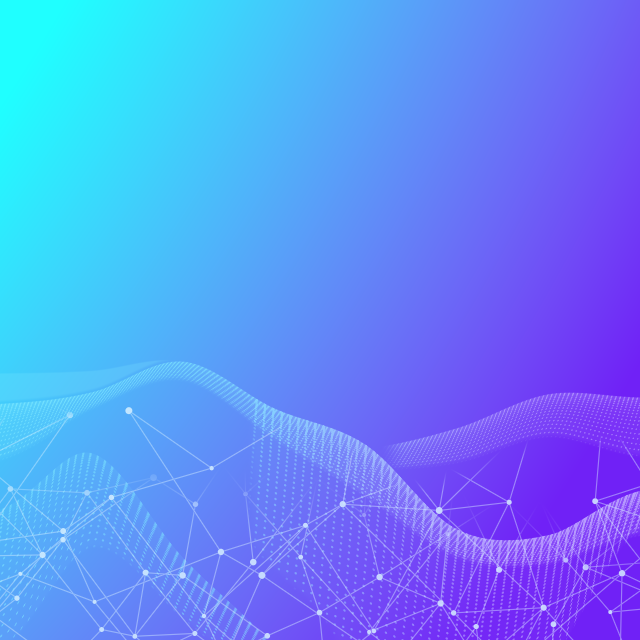
Write a WebGL 1 fragment shader that draws this background.

```glsl
precision highp float;

uniform vec2 u_resolution;

const vec3 CYAN = vec3(0.12, 1.0, 1.0);
const vec3 VIOLET = vec3(0.44, 0.24, 0.965);
const vec3 MESH_COOL = vec3(0.50, 0.92, 1.0);
const vec3 MESH_WARM = vec3(0.78, 0.72, 1.0);
const vec3 NODE_COLOR = vec3(0.84, 0.94, 1.0);

// Curve heights at eight evenly spaced positions, left half and right half
const vec4 CREST_L = vec4(0.418, 0.422, 0.436, 0.363);
const vec4 CREST_R = vec4(0.306, 0.174, 0.165, 0.234);
const vec4 FOLD_L = vec4(0.370, 0.388, 0.436, 0.363);
const vec4 HEM_L = vec4(0.277, 0.357, 0.402, 0.310);
const vec4 HEM_R = vec4(0.220, 0.125, 0.115, 0.160);
const vec4 SHEET_L = vec4(-0.05, -0.05, -0.05, -0.05);
const vec4 SHEET_R = vec4(-0.08, -0.10, -0.04, 0.170);
const vec4 HILL_TOP = vec4(0.300, 0.332, 0.385, 0.380);
const vec4 HILL_BASE = vec4(0.262, 0.274, 0.314, 0.283);
const vec4 ARCH_TOP = vec4(0.205, 0.293, 0.130, -0.01);
const vec4 ARCH_BASE = vec4(-0.02, 0.140, 0.030, -0.10);

const float MESH_SKEW = 0.03;
const float DOT_ALPHA = 0.46;
const float LINE_ALPHA = 0.44;
const float LINE_WIDTH = 0.0009;
const float NODE_RADIUS = 0.0048;
const float LINK_CHANCE = 0.55;

vec2 hash2(vec2 p) {
  vec3 q = fract(p.xyx * vec3(0.1031, 0.1030, 0.0973));
  q += dot(q, q.yzx + 33.33);
  return fract((q.xx + q.yz) * q.zy);
}

// Cubic interpolation weight
float kernel(float d) {
  d = abs(d);
  if (d < 1.0) return (1.5 * d - 2.5) * d * d + 1.0;
  if (d < 2.0) return ((-0.5 * d + 2.5) * d - 4.0) * d + 2.0;
  return 0.0;
}

float curve(float x, vec4 left, vec4 right) {
  float t = x * 7.0, height = 0.0, total = 0.0;
  for (int i = 0; i < 4; i++) {
    float a = kernel(t - float(i));
    float b = kernel(t - float(i) - 4.0);
    height += a * left[i] + b * right[i];
    total += a + b;
  }
  return height / total;
}

// Dotted band whose rows crowd together towards its upper edge
float ribbon(vec2 p, float top, float base, vec2 grid, float radius, float haze, float px) {
  float span = max(top - base, 0.001);
  float depth = clamp((top - p.y) / span, 0.0, 1.0);
  float row = sqrt(depth);
  vec2 cell = vec2(1.0 / grid.x, 2.0 * row * span / grid.y);
  vec2 offset = (fract(vec2(p.x + MESH_SKEW * depth, row) * grid) - 0.5) * cell;
  float dots = clamp((radius - length(offset)) / px + 0.5, 0.0, 1.0);
  float inside = smoothstep(0.0, 1.5 * px, top - p.y) * smoothstep(0.0, 0.012, p.y - base);
  return inside * (DOT_ALPHA * dots + haze * (0.4 + 0.6 * exp(-5.0 * depth)));
}

vec2 node(vec2 cell) {
  return cell + 0.5 + 0.8 * (hash2(cell + 11.0) - 0.5);
}

// Line between the nodes of two cells, kept or dropped by a shared hash
float link(vec2 q, vec2 cellA, vec2 cellB, float scale, float px) {
  vec2 a = node(cellA), d = node(cellB) - a;
  float t = clamp(dot(q - a, d) / max(dot(d, d), 0.0001), 0.0, 1.0);
  float dist = length(q - a - d * t) / scale;
  float kept = step(hash2(cellA + cellB + 57.0).x, LINK_CHANCE);
  return kept * clamp((LINE_WIDTH - dist) / px + 0.5, 0.0, 1.0);
}

float network(vec2 p, float scale, float px) {
  vec2 q = p * scale, home = floor(q), side = vec2(1.0, 0.0);
  float lines = 0.0, dots = 0.0;
  for (int j = -1; j <= 1; j++) {
    for (int i = -1; i <= 1; i++) {
      vec2 cell = home + vec2(float(i), float(j));
      float radius = NODE_RADIUS * (0.65 + 0.5 * hash2(cell + 5.0).y);
      float dist = length(q - node(cell)) / scale;
      lines = max(lines, link(q, home, cell, scale, px));
      dots = max(dots, clamp((radius - dist) / px + 0.5, 0.0, 1.0));
    }
  }
  for (int k = 0; k < 4; k++) {
    vec2 next = vec2(-side.y, side.x);
    lines = max(lines, link(q, home + side, home + next, scale, px));
    side = next;
  }
  return max(LINE_ALPHA * lines, 0.85 * dots);
}

void main() {
  vec2 p = gl_FragCoord.xy / u_resolution;
  float px = 1.0 / min(u_resolution.x, u_resolution.y);

  // Diagonal gradient, with red bending off as green falls
  float drop = 1.0 - p.y;
  float green = 1.06 - p.x * (0.58 + 0.12 * p.x) - drop * (0.35 + 0.1 * drop);
  green = clamp(green, 0.13, 1.0);
  float fade = max((green - VIOLET.g) / (CYAN.g - VIOLET.g), 0.0);
  vec3 color = mix(VIOLET, CYAN, pow(fade, 1.8));
  color.g = green;

  float crest = curve(p.x, CREST_L, CREST_R);
  float fold = curve(p.x, FOLD_L, CREST_R);
  float hill = curve(p.x, HILL_TOP.xxxx, HILL_TOP);
  float hillMask = smoothstep(0.595, 0.635, p.x);
  float sheetLeft = 0.385 + 0.13 * smoothstep(0.17, 0.0, p.y);
  float sheetMask = smoothstep(0.0, 0.02, p.x - sheetLeft);

  // Pale veil and dotted bands
  float mesh = 0.22 * smoothstep(0.0, 2.0 * px, crest - p.y) * smoothstep(0.0, 0.006, p.y - fold);
  mesh += ribbon(p, fold, curve(p.x, HEM_L, HEM_R), vec2(165.0, 22.0), 0.0012, 0.34, px);
  mesh += sheetMask * ribbon(p, crest, curve(p.x, SHEET_L, SHEET_R), vec2(76.0, 52.0), 0.0018, 0.1, px);
  mesh += hillMask * ribbon(p, hill, curve(p.x, HILL_BASE.xxxx, HILL_BASE), vec2(150.0, 20.0), 0.0011, 0.26, px);
  mesh += ribbon(p, curve(p.x, ARCH_TOP, vec4(-0.2)), curve(p.x, ARCH_BASE, vec4(-0.3)), vec2(88.0, 26.0), 0.0017, 0.1, px);
  color = mix(color, mix(MESH_COOL, MESH_WARM, smoothstep(0.25, 0.85, p.x)), min(mesh, 0.8));

  // Linked nodes below the waves, denser towards the lower left
  float roof = max(fold, mix(0.0, hill - 0.05, hillMask));
  float under = smoothstep(0.01, 0.045, roof - p.y);
  float dense = 1.0 - smoothstep(0.2, 0.32, p.y + 0.12 * p.x);
  float web = max(network(p, 8.0, px), dense * network(p + 0.37, 11.0, px));
  color = mix(color, NODE_COLOR, under * web);

  gl_FragColor = vec4(color, 1.0);
}
```
